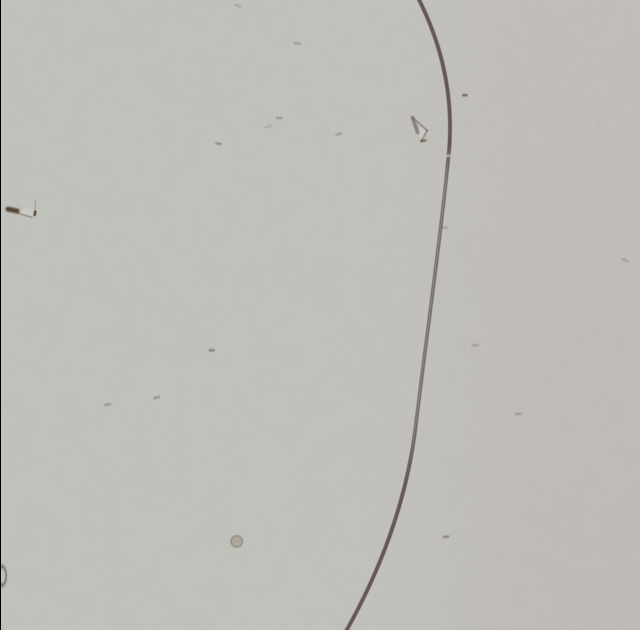
Reproduce this texture procedurally as a Shadertoy shader.

```glsl
// A single curved hair and scattered dust on a pale grey sheet.
// Lengths are fractions of the canvas height, origin at the lower left.

const vec3 PAPER_LEFT  = vec3(0.757, 0.757, 0.735);
const vec3 PAPER_RIGHT = vec3(0.750, 0.735, 0.715);
const vec3 HAIR_DARK   = vec3(0.385, 0.325, 0.325);
const vec3 HAIR_GREY   = vec3(0.430, 0.405, 0.395);
const vec3 HAIR_SHEEN  = vec3(0.600, 0.580, 0.560);
const vec3 DUST        = vec3(0.430, 0.400, 0.370);
const vec3 BROWN       = vec3(0.300, 0.220, 0.150);
const vec3 PALE        = vec3(0.830, 0.825, 0.800);
const float HAIR_RADIUS = 0.0030;
const float GRAIN = 0.012;
const float BORDER = 0.0016;

// Hair knots from top to bottom: x, y, dx/dy
const vec3 KNOTS[4] = vec3[4](
    vec3(0.6653, 1.0000, -0.50), vec3(0.7120, 0.7526, 0.10),
    vec3(0.6601, 0.3254, 0.12), vec3(0.5503, 0.0000, 0.56));

// Dust specks: x, y, strength
const int SPECK_COUNT = 15;
const vec3 SPECKS[SPECK_COUNT] = vec3[SPECK_COUNT](
    vec3(0.347, 0.772, 0.50), vec3(0.443, 0.813, 0.40), vec3(0.426, 0.799, 0.20),
    vec3(0.538, 0.787, 0.35), vec3(0.472, 0.931, 0.35), vec3(0.738, 0.849, 0.85),
    vec3(0.705, 0.639, 0.25), vec3(0.992, 0.587, 0.30), vec3(0.754, 0.452, 0.30),
    vec3(0.823, 0.343, 0.35), vec3(0.708, 0.148, 0.55), vec3(0.336, 0.444, 0.60),
    vec3(0.249, 0.369, 0.45), vec3(0.171, 0.358, 0.40), vec3(0.377, 0.991, 0.25));

float hash(vec2 p) {
    p = fract(p * vec2(0.1031, 0.1030));
    p += dot(p, p.yx + 33.33);
    return fract((p.x + p.y) * p.x * 7.31);
}

float noise(vec2 p) {
    vec2 i = floor(p), f = fract(p);
    f = f * f * (3.0 - 2.0 * f);
    return mix(mix(hash(i), hash(i + vec2(1, 0)), f.x),
               mix(hash(i + vec2(0, 1)), hash(i + vec2(1, 1)), f.x), f.y);
}

float segment(vec2 p, vec2 a, vec2 b) {
    vec2 d = b - a;
    return length(p - a - d * clamp(dot(p - a, d) / dot(d, d), 0.0, 1.0));
}

// Soft-edged coverage of a line and of an ellipse
float stroke(vec2 p, vec2 a, vec2 b, float r) {
    return 1.0 - smoothstep(0.2 * r, 1.6 * r, segment(p, a, b));
}

float blob(vec2 p, vec2 c, vec2 r) {
    return 1.0 - smoothstep(0.5, 1.3, length((p - c) / r));
}

// Cubic Hermite curve; returns x and dx/dy at height y
vec2 hairAt(float y) {
    int i = y > KNOTS[1].y ? 0 : (y > KNOTS[2].y ? 1 : 2);
    vec3 a = KNOTS[i], b = KNOTS[i + 1];
    float h = b.y - a.y, t = (y - a.y) / h, s = 1.0 - t;
    float x = a.x * s * s * (1.0 + 2.0 * t) + b.x * t * t * (3.0 - 2.0 * t)
            + h * t * s * (a.z * s - b.z * t);
    float slope = 6.0 * t * s * (b.x - a.x) / h
                + a.z * s * (1.0 - 3.0 * t) + b.z * t * (3.0 * t - 2.0);
    return vec2(x, slope);
}

vec3 paper(vec2 p) {
    vec3 c = mix(PAPER_LEFT, PAPER_RIGHT, smoothstep(0.50, 0.95, p.x));
    c += 0.012 * (p.y - 0.5) * smoothstep(0.4, 1.0, p.x);
    float mottle = noise(p * 160.0) * 0.6 + noise(p * 45.0) * 0.4;
    return c + GRAIN * (mottle - 0.5);
}

void drawHair(inout vec3 c, vec2 p, float px) {
    vec2 hair = hairAt(p.y);
    float d = (p.x - hair.x) / sqrt(1.0 + hair.y * hair.y);
    float middle = smoothstep(0.22, 0.36, p.y) * (1.0 - smoothstep(0.70, 0.78, p.y));
    float radius = HAIR_RADIUS * mix(1.0, 0.92, middle);
    float soft = max(px, 0.0013);
    float body = 1.0 - smoothstep(radius - soft, radius + soft, abs(d));
    float sheen = exp(-pow((d + 0.0003) / 0.0013, 2.0)) * mix(0.10, 0.65, middle);
    vec3 tone = mix(mix(HAIR_DARK, HAIR_GREY, middle), HAIR_SHEEN, sheen);
    float nick = exp(-pow((p.y - KNOTS[1].y) / 0.0025, 2.0));
    c = mix(c, mix(tone, PALE, 0.6 * nick), body);
}

void drawSpecks(inout vec3 c, vec2 p) {
    for (int i = 0; i < SPECK_COUNT; i++) {
        vec3 s = SPECKS[i];
        float seed = hash(vec2(float(i) * 17.0 + 3.0, 41.0));
        vec2 reach = vec2(0.0045, (seed - 0.5) * 0.004) * (0.4 + 0.6 * (1.0 - s.z));
        c = mix(c, DUST, s.z * stroke(p, s.xy - reach, s.xy + reach, 0.0024));
    }
}

void drawFlakes(inout vec3 c, vec2 p) {
    // Folded triangular flake beside the hair
    vec2 a = vec2(0.655, 0.813), b = vec2(0.678, 0.793), e = vec2(0.669, 0.776);
    c = mix(c, PALE, 0.5 * blob(p, vec2(0.670, 0.789), vec2(0.006, 0.009)));
    c = mix(c, DUST, 0.70 * stroke(p, a, vec2(0.663, 0.790), 0.0032));
    c = mix(c, DUST, 0.50 * stroke(p, a, b, 0.0017));
    c = mix(c, DUST, 0.50 * stroke(p, b, e, 0.0018));
    c = mix(c, BROWN, 0.55 * stroke(p, e, e + vec2(0.006, 0.001), 0.0022));
    // Brown-headed flake at the left
    c = mix(c, PALE, 0.5 * blob(p, vec2(0.044, 0.663), vec2(0.012, 0.006)));
    c = mix(c, BROWN, 0.90 * stroke(p, vec2(0.013, 0.668), vec2(0.027, 0.665), 0.0043));
    c = mix(c, DUST, 0.45 * stroke(p, vec2(0.028, 0.662), vec2(0.050, 0.655), 0.0017));
    c = mix(c, BROWN, 0.85 * stroke(p, vec2(0.056, 0.664), vec2(0.055, 0.659), 0.0023));
    c = mix(c, DUST, 0.30 * stroke(p, vec2(0.056, 0.683), vec2(0.056, 0.668), 0.0013));
    // Round grain and the ring cut by the left edge
    float grain = length(p - vec2(0.3757, 0.1405));
    c = mix(c, vec3(0.66, 0.63, 0.58), 0.8 * (1.0 - smoothstep(0.008, 0.0108, grain)));
    c = mix(c, DUST, 0.40 * exp(-pow((grain - 0.0090) / 0.0015, 2.0)));
    float ring = length((p - vec2(0.003, 0.086)) / vec2(0.0075, 0.0165));
    c = mix(c, DUST, 0.75 * exp(-pow((ring - 0.9) / 0.22, 2.0)));
}

void mainImage(out vec4 fragColor, in vec2 fragCoord) {
    vec2 p = fragCoord / iResolution.y;
    float px = 1.0 / iResolution.y;
    vec3 c = paper(p);
    drawSpecks(c, p);
    drawFlakes(c, p);
    drawHair(c, p, px);
    c *= smoothstep(BORDER - 0.5 * px, BORDER + 0.5 * px, p.x);
    fragColor = vec4(c, 1.0);
}
```
